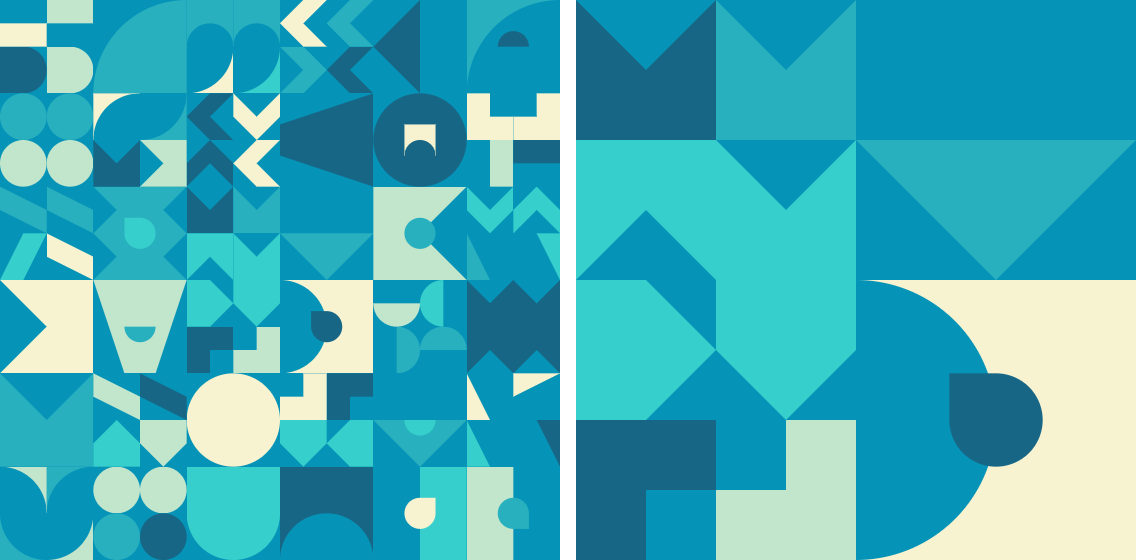
Left, the full canvas; right, a detail of the centre.
Give the GLSL for this pattern, as a Shadertoy shader.

```glsl
#define TILES 6.0
#define SPLIT_CHANCE 0.5
#define ACCENT_CHANCE 0.42
#define ACCENT_SCALE 3.0
#define SEED 7u
#define BASE vec3(0.02, 0.58, 0.72)
#define TEAL vec3(0.16, 0.69, 0.75)
#define DARK vec3(0.09, 0.40, 0.52)
#define CYAN vec3(0.21, 0.81, 0.80)
#define SAGE vec3(0.76, 0.90, 0.80)
#define CREAM vec3(0.97, 0.95, 0.81)

// Integer hash of a lattice cell and a channel, in 0..1
float hash(vec2 cell, uint channel) {
    uvec2 c = uvec2(ivec2(cell));
    uint h = c.x * 374761393u + c.y * 668265263u + (channel + SEED) * 2246822519u;
    h = (h ^ (h >> 15)) * 2654435761u;
    h = (h ^ (h >> 13)) * 3266489917u;
    return float((h ^ (h >> 16)) >> 8) / 16777216.0;
}

vec3 palette(float r) {
    if (r < 0.28) return TEAL;
    if (r < 0.50) return DARK;
    if (r < 0.72) return CYAN;
    return r < 0.87 ? SAGE : CREAM;
}

vec2 quarterTurns(vec2 p, float r) {
    int n = int(r * 4.0);
    if ((n & 1) == 1) p = vec2(-p.y, p.x);
    return n > 1 ? -p : p;
}

float wedge(vec2 p) { return (0.5 * p.x + 0.5 - p.y) * 0.894; }

float drop(vec2 p) {
    return min(p.x, p.y) > 0.0 ? max(p.x, p.y) - 1.0 : length(p) - 1.0;
}

float dome(vec2 p) { return max(length(p) - 1.0, -p.y); }

float cutDome(vec2 p) { return 1.0 - length(p + vec2(0.0, 1.0)); }

// Signed distance to one motif in the square -1..1
float motif(vec2 p, int kind) {
    float roof = (p.y + abs(p.x)) * 0.707;
    float d = wedge(p);
    switch (kind) {
        case 1: d = p.y < 0.0 ? abs(p.x) - 1.0 : length(p) - 1.0; break; // arch
        case 2: d = abs(roof - 0.354) - 0.354; break;                    // chevron
        case 3: d = (abs(p.x - 0.5 * p.y) - 0.5) * 0.894; break;         // slanted bar
        case 4: d = length(p + 1.0) - 2.0; break;                        // quarter disc
        case 5: d = max(-p.y, roof - 0.707); break;                      // triangle
        case 6: d = min(p.x, p.y); break;                                // L block
        case 7: d = p.x; break;                                          // half block
        case 8: d = -roof; break;                                        // ribbon tail
        case 9: d = length(p) - 1.0; break;                              // disc
        case 10: d = dome(p); break;
        case 11: d = roof - 0.707; break;                                // house
        case 12: d = 2.0 - length(p + 1.0); break;                       // corner spandrel
        case 13: d = (abs(p.x) - 0.667 - 0.333 * p.y) * 0.949; break;    // trapezoid
        case 14: d = cutDome(p); break;
        case 15: d = (abs(p.x) - 0.5 - abs(abs(p.y) - 0.5)) * 0.707; break; // notched block
    }
    return max(d, max(abs(p.x), abs(p.y)) - 1.0);
}

float accentMotif(vec2 p, float r) {
    float d = r < 0.4 ? drop(p) : r < 0.6 ? dome(p) : r < 0.8 ? length(p) - 1.0 : cutDome(p);
    return max(d, max(abs(p.x), abs(p.y)) - 1.0);
}

float coverage(float d, float pixel) { return clamp(0.5 - d / pixel, 0.0, 1.0); }

void mainImage(out vec4 fragColor, in vec2 fragCoord) {
    vec2 grid = fragCoord / iResolution.y * TILES;
    vec2 tile = floor(grid);

    // Large tile, or four small ones sharing a motif per tile or per row
    bool isSplit = hash(tile, 0u) < SPLIT_CHANCE;
    float parts = isSplit ? 2.0 : 1.0;
    vec2 cell = floor(grid * parts);
    vec2 p = fract(grid * parts) * 2.0 - 1.0;
    float pixel = 2.0 * TILES * parts / iResolution.y;
    bool perRow = isSplit && hash(tile, 1u) < 0.5;
    vec2 kindKey = perRow ? vec2(tile.x, cell.y + 64.0) : tile;
    int kind = int(hash(kindKey, 2u) * 16.0);

    // Main motif
    vec2 key = cell + (isSplit ? 128.0 : 0.0);
    vec2 q = quarterTurns(p, hash(key, 3u));
    float tint = hash(key, 4u);
    vec3 colour = mix(BASE, palette(tint), coverage(motif(q, kind), pixel));
    vec3 secondTint = palette(fract(tint + 0.4));

    // Second blade beside a large wedge
    if (!isSplit && kind == 0) {
        float blade = max(wedge(vec2(-q.y, -q.x)), -wedge(q));
        colour = mix(colour, secondTint, coverage(blade, pixel));
    }

    // Small accent in the middle of large tiles
    if (!isSplit && hash(tile, 5u) < ACCENT_CHANCE) {
        vec2 a = quarterTurns(p, hash(tile, 6u)) * ACCENT_SCALE;
        float d = accentMotif(a, hash(tile, 7u));
        colour = mix(colour, secondTint, coverage(d, pixel * ACCENT_SCALE));
    }
    fragColor = vec4(colour, 1.0);
}
```
